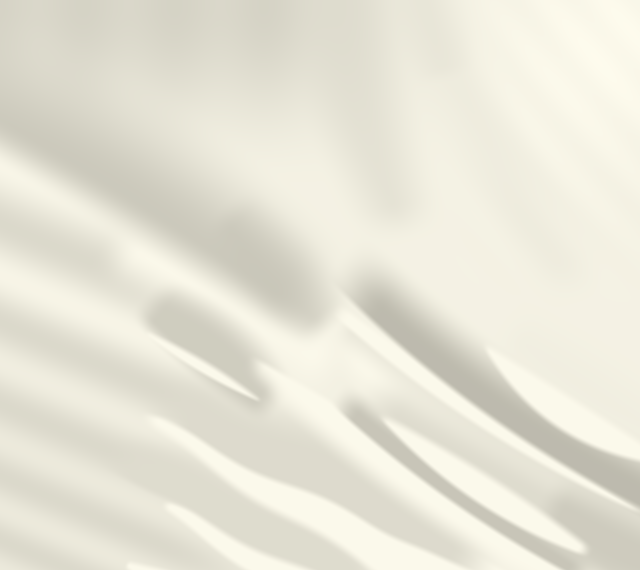
A Shadertoy shader for this background:

```glsl
// Pale cream cloth with soft diagonal folds and crisp leaf-shaped highlights.
// A blurred upper sheet and a striped lower sheet are blended first, then bent
// strokes with separate upper and lower softness are painted back to front.

#define SHADOW vec3(0.70, 0.69, 0.64)
#define CREAM vec3(0.995, 0.985, 0.93)
#define ASPECT 1.123        // design width over height
#define SLOPE 0.6           // fall of the seam between the sheets
#define STRIPE_SLOPE 0.43   // fall of the stripes at the left
#define WAVE 0.007          // ripple height of the lower folds
#define BRIGHT 0.97         // tone of the crisp highlights

// Fades from 1 to 0 as x goes from lo to hi.
float fall(float lo, float hi, float x) { return 1.0 - smoothstep(lo, hi, x); }

// Coverage of a bent stroke from a to b. width: start, middle bulge, end
// (half widths); soft: blur of the upper and lower edge.
float fold(vec2 p, vec2 a, vec2 b, float bend, vec3 width, vec2 soft) {
    vec2 chord = b - a;
    float len = length(chord);
    vec2 dir = chord / len;
    float t = dot(p - a, dir) / len;
    float s = clamp(t, 0.0, 1.0);
    float arch = 4.0 * s * (1.0 - s);
    float d = dot(p - a, vec2(-dir.y, dir.x)) - bend * arch;
    float h = mix(width.x, width.z, s) + width.y * arch;
    float tip = min(0.03 + 4.0 * soft.x, 0.15);
    return smoothstep(-soft.x, soft.x, h - d) * smoothstep(-soft.y, soft.y, h + d)
         * smoothstep(0.0, tip, t) * fall(1.0 - tip, 1.0, t);
}

void paint(inout float tone, float target, float cover) { tone = mix(tone, target, cover); }

// Upper sheet: grey at the top left, faint hanging pleats.
float upperSheet(vec2 p) {
    float top = smoothstep(0.60, 0.88, p.y) * fall(0.40, 0.78, p.x);
    float tone = 0.87 - top * (0.38 + 0.03 * cos(44.0 * (p.x - 0.13)));
    float right = smoothstep(0.68, 0.85, p.x) * smoothstep(0.4, 0.6, p.y);
    tone += 0.022 * right * sin(70.0 * (dot(p, vec2(0.78, 0.62)) + 0.2 * p.x * p.y));
    tone += 0.11 * exp(-30.0 * dot(p - vec2(0.96, 0.82), p - vec2(0.96, 0.82)));
    paint(tone, 0.58, 0.7 * fold(p, vec2(0.52, 0.96), vec2(0.64, 0.51), -0.02, vec3(0.025), vec2(0.045)));
    paint(tone, 0.64, 0.6 * fold(p, vec2(0.65, 0.94), vec2(0.70, 0.76), 0.0, vec3(0.015), vec2(0.04)));
    paint(tone, 0.70, 0.6 * fold(p, vec2(0.67, 0.88), vec2(0.92, 0.42), -0.02, vec3(0.015), vec2(0.05)));
    return tone;
}

// Lower sheet: stripes that tighten downward and dissolve to the right.
float lowerSheet(vec2 p) {
    float u = 1.0 / ASPECT - p.y - STRIPE_SLOPE * p.x - 0.254;
    float stripe = 0.5 + 0.5 * cos(6.2832 * u * (4.85 + 4.72 * u));
    float crest = mix(0.93, 0.76, smoothstep(0.1, 0.45, u));
    return mix(mix(0.54, crest, stripe), 0.86, smoothstep(0.25, 0.5, p.x));
}

// Ripples at the bottom, lowest first.
void paintRipples(inout float tone, vec2 p) {
    p.y -= WAVE * sin(24.0 * (p.x - 0.45)) * smoothstep(0.22, 0.32, p.x) * fall(0.55, 0.68, p.x);
    paint(tone, BRIGHT, fold(p, vec2(0.195, 0.010), vec2(0.34, -0.06), 0.0, vec3(0.003, 0.01, 0.01), vec2(0.006)));
    paint(tone, BRIGHT, fold(p, vec2(0.251, 0.103), vec2(0.56, -0.06), 0.0, vec3(0.003, 0.016, 0.01), vec2(0.006)));
    paint(tone, 0.58, fold(p, vec2(0.156, 0.187), vec2(0.612, -0.047), 0.018, vec3(0.02), vec2(0.03, 0.007)));
    paint(tone, BRIGHT, fold(p, vec2(0.217, 0.244), vec2(0.807, -0.073), 0.008, vec3(0.003, 0.018, 0.05), vec2(0.006, 0.009)));
    paint(tone, 0.56, fold(p, vec2(0.225, 0.278), vec2(0.793, 0.001), 0.018, vec3(0.025), vec2(0.045, 0.006)));
}

// Left and middle: broad light crest, dark pocket, crisp slits.
void paintMiddle(inout float tone, vec2 p) {
    paint(tone, BRIGHT, fold(p, vec2(0.16, 0.52), vec2(0.54, 0.30), 0.018, vec3(0.025), vec2(0.05)));
    paint(tone, 0.38, fold(p, vec2(0.22, 0.425), vec2(0.437, 0.248), 0.01, vec3(0.022), vec2(0.03, 0.015)));
    paint(tone, BRIGHT, fold(p, vec2(0.225, 0.372), vec2(0.41, 0.262), 0.0, vec3(0.001, 0.008, 0.0), vec2(0.006, 0.004)));
    paint(tone, BRIGHT, fold(p, vec2(0.385, 0.334), vec2(0.95, -0.047), -0.012, vec3(0.004, 0.022, 0.022), vec2(0.006, 0.022)));
}

// Right: two sweeping dark folds, each holding a bright leaf.
void paintSweeps(inout float tone, vec2 p) {
    paint(tone, BRIGHT, fold(p, vec2(0.515, 0.378), vec2(0.94, 0.083), -0.012, vec3(0.02), vec2(0.03)));
    paint(tone, 0.58, fold(p, vec2(0.56, 0.292), vec2(1.04, -0.008), 0.0, vec3(0.018, 0.0, 0.05), vec2(0.04, 0.012)));
    paint(tone, 0.36, fold(p, vec2(0.84, 0.11), vec2(1.12, -0.03), 0.0, vec3(0.03), vec2(0.04)));
    paint(tone, 0.28, fold(p, vec2(0.522, 0.276), vec2(0.935, -0.016), -0.012, vec3(0.015, 0.006, 0.012), vec2(0.018, 0.005)));
    paint(tone, BRIGHT, fold(p, vec2(0.588, 0.245), vec2(0.925, 0.024), -0.008, vec3(0.0, 0.019, 0.005), vec2(0.008, 0.005)));
    paint(tone, 0.64, 0.7 * fold(p, vec2(0.527, 0.385), vec2(1.05, 0.045), -0.014, vec3(0.008), vec2(0.005, 0.025)));
    paint(tone, BRIGHT, fold(p, vec2(0.521, 0.410), vec2(1.012, 0.084), -0.014, vec3(0.008, 0.01, 0.0), vec2(0.006, 0.005)));
    paint(tone, 0.14, fold(p, vec2(0.525, 0.486), vec2(1.11, 0.083), -0.034, vec3(0.03, 0.0, 0.035), vec2(0.04, 0.006)));
    paint(tone, 0.80, 0.6 * fold(p, vec2(0.78, 0.385), vec2(1.08, 0.19), -0.01, vec3(0.02), vec2(0.04)));
    paint(tone, BRIGHT, fold(p, vec2(0.752, 0.357), vec2(1.042, 0.168), -0.022, vec3(0.0, 0.023, 0.004), vec2(0.008, 0.006)));
}

void mainImage(out vec4 fragColor, in vec2 fragCoord) {
    // Canvas width is one unit.
    vec2 p = fragCoord / iResolution.xy * vec2(1.0, 1.0 / ASPECT);

    // Join the sheets along the falling seam.
    float seam = p.y - 0.695 + SLOPE * p.x;
    float tone = mix(lowerSheet(p), upperSheet(p), smoothstep(-0.03, 0.03, seam));

    paintRipples(tone, p);
    paintMiddle(tone, p);

    // Blurred shadow along the seam, deepest near its end.
    paint(tone, 0.33, fold(p, vec2(-0.15, 0.79), vec2(0.525, 0.37), 0.037, vec3(0.03), vec2(0.085, 0.035)));
    paint(tone, 0.24, 0.6 * fold(p, vec2(0.34, 0.565), vec2(0.52, 0.37), 0.0, vec3(0.02), vec2(0.045, 0.03)));

    paintSweeps(tone, p);
    fragColor = vec4(mix(SHADOW, CREAM, clamp(tone, 0.0, 1.0)), 1.0);
}
```
